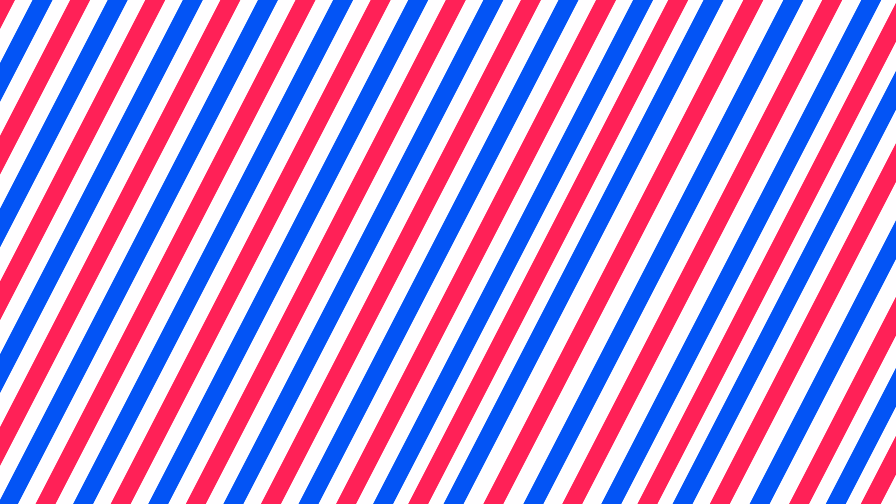
This pattern is drawn by a WebGL 2 fragment shader. Its source:

```glsl
#version 300 es
precision highp float;

uniform vec2 u_resolution;
out vec4 fragColor;

// Drift of a stripe from its even spacing, as a fraction of the pitch
float stripeDrift(float index) {
    float squeeze = -0.14 * exp(-pow(abs(index - 18.0), 2.0) / 1.8);
    float ripple = 0.059 * cos(6.28319 * (index - 22.0) / 5.2);
    return squeeze + ripple * step(20.5, index);
}

void main() {
    const vec3 white = vec3(1.0, 0.995, 1.0);
    const vec3 red = vec3(1.0, 0.13, 0.34);
    const vec3 blue = vec3(0.01, 0.33, 0.96);
    const float pitch = 0.04193;

    // Slanted coordinate, counted in stripes from the upper left
    vec2 fromTopLeft = vec2(gl_FragCoord.x, u_resolution.y - gl_FragCoord.y) / u_resolution.x;
    float across = (fromTopLeft.x + 0.516 * fromTopLeft.y - 0.0475) / pitch;
    float blur = 0.56 / (u_resolution.x * pitch);

    // Alternating blue and red stripes, checking the nearest neighbours
    vec3 color = white;
    float nearest = floor(across + 0.5);
    for (float i = -1.0; i <= 1.0; i++) {
        float index = nearest + i;
        float edge = abs(across - index - stripeDrift(index)) - 0.267;
        vec3 ink = mod(index, 2.0) < 0.5 ? blue : red;
        color = mix(color, ink, 1.0 - smoothstep(-blur, blur, edge));
    }
    fragColor = vec4(color, 1.0);
}
```
